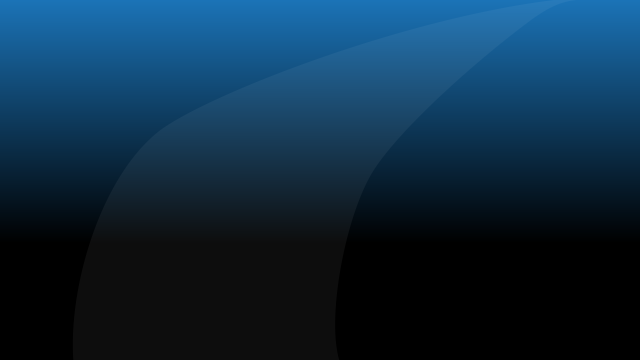
A Shadertoy shader for this background:

```glsl
// A blue sky fading down to black, crossed by a pale translucent sweep.
// The sweep lies between two chains of cubic Bezier curves; each curve rises
// steadily, so bisection on height gives its horizontal position and slope.

#define SKY_BLUE vec3(0.106, 0.452, 0.718)
#define FADE_START 0.325
#define SWEEP_OPACITY 0.052
#define GRID vec2(768.0, 432.0)
#define BISECTIONS 18

vec2 bezier(vec2 a, vec2 b, vec2 c, vec2 d, float t) {
    float s = 1.0 - t;
    return s * s * s * a + 3.0 * s * s * t * b + 3.0 * s * t * t * c + t * t * t * d;
}

vec2 bezierTangent(vec2 a, vec2 b, vec2 c, vec2 d, float t) {
    float s = 1.0 - t;
    return s * s * (b - a) + 2.0 * s * t * (c - b) + t * t * (d - c);
}

// Approximate signed distance to a rising curve, positive on its right
float sideOfCurve(vec2 p, vec2 a, vec2 b, vec2 c, vec2 d) {
    float low = 0.0, high = 1.0;
    for (int i = 0; i < BISECTIONS; i++) {
        float mid = 0.5 * (low + high);
        if (bezier(a, b, c, d, mid).y < p.y) low = mid;
        else high = mid;
    }
    float t = 0.5 * (low + high);
    vec2 tangent = normalize(bezierTangent(a, b, c, d, t));
    return (p.x - bezier(a, b, c, d, t).x) * tangent.y;
}

float leftEdge(vec2 p) {
    vec2 bend = vec2(190.0, 274.0);
    if (p.y < bend.y)
        return sideOfCurve(p, vec2(88.0, 0.0), vec2(82.0, 87.0), vec2(120.0, 218.0), bend);
    return sideOfCurve(p, bend, vec2(245.0, 317.0), vec2(483.0, 410.0), vec2(665.0, 432.0));
}

float rightEdge(vec2 p) {
    vec2 bend = vec2(445.0, 222.0);
    vec2 tip = vec2(640.0, 410.0);
    if (p.y < bend.y)
        return sideOfCurve(p, vec2(407.0, 0.0), vec2(392.0, 52.0), vec2(414.0, 168.0), bend);
    if (p.y < tip.y)
        return sideOfCurve(p, bend, vec2(473.0, 271.0), vec2(568.0, 357.0), tip);
    return sideOfCurve(p, tip, vec2(658.0, 422.5), vec2(672.0, 430.0), vec2(692.0, 432.0));
}

void mainImage(out vec4 fragColor, in vec2 fragCoord) {
    vec2 uv = fragCoord / iResolution.xy;
    vec2 p = uv * GRID;
    float pixel = GRID.y / iResolution.y;

    // Vertical gradient
    float height = clamp((uv.y - FADE_START) / (1.0 - FADE_START), 0.0, 1.0);
    vec3 color = SKY_BLUE * height;

    // Translucent sweep between the two edges
    float inside = min(leftEdge(p), -rightEdge(p));
    float sweep = clamp(0.5 + inside / pixel, 0.0, 1.0);
    color = mix(color, vec3(1.0), SWEEP_OPACITY * sweep);

    fragColor = vec4(color, 1.0);
}
```
